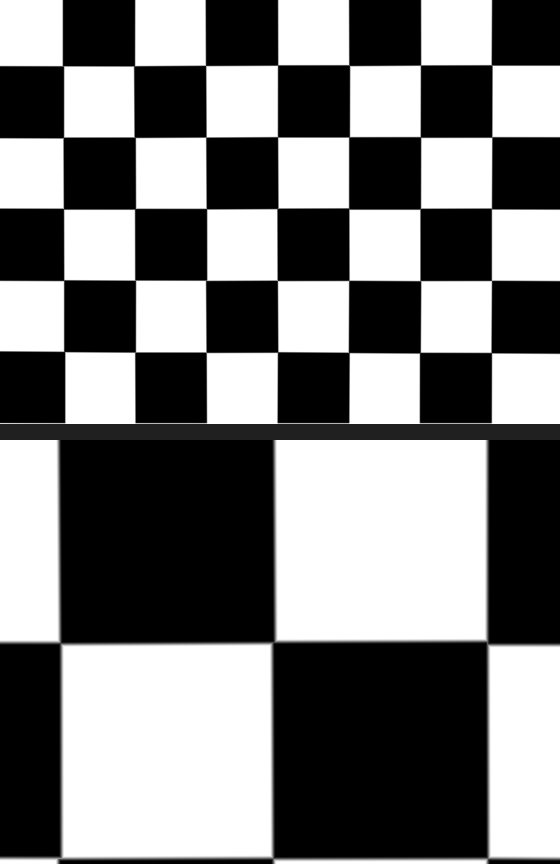
Top: the whole. Bottom: its middle third, enlarged.
Reproduce this pattern procedurally as a WebGL 2 fragment shader.

```glsl
#version 300 es
precision highp float;
// Black and white checkerboard with slightly uneven, soft-edged squares.

uniform vec2 u_resolution;
out vec4 fragColor;

const vec3 INK = vec3(0.0);
const vec3 PAPER = vec3(1.0);
const float PITCH = 0.1274;                 // square side, in canvas widths
const vec2 ORIGIN = vec2(-0.0132, 0.0014);  // lower left corner of square (0, 0)
const float SOFTNESS = 0.014;               // edge blur, in squares

float hash(vec2 p) {
    return fract(sin(dot(p, vec2(127.1, 311.7))) * 43758.5453);
}

// Signed random value in -1..1
float jitter(vec2 cell, float seed) {
    return hash(cell + seed) * 2.0 - 1.0;
}

float boxDistance(vec2 p, vec2 halfSize) {
    vec2 d = abs(p) - halfSize;
    return length(max(d, 0.0)) + min(max(d.x, d.y), 0.0);
}

// Slight drift of the grid lines across the sheet
vec2 warp(vec2 p) {
    return p - vec2(0.0012 * (p.x - 4.5), 0.0013 * p.x) * (p.y - 3.0);
}

// Distance to one hand-cut square: shifted, tilted and a little oversized
float squareDistance(vec2 p, vec2 cell) {
    vec2 shift = 0.005 * vec2(jitter(cell, 3.1), jitter(cell, 7.7));
    vec2 local = p - cell - 0.5 - shift;
    float tilt = 0.005 * jitter(cell, 13.3);
    local += tilt * vec2(-local.y, local.x);
    vec2 grow = 0.004 + 0.003 * vec2(jitter(cell, 19.9), jitter(cell, 29.3));
    return boxDistance(local, 0.5 + grow);
}

// Distance to the nearest black square among the neighbours
float checkerDistance(vec2 p) {
    vec2 base = floor(p);
    float nearest = 1.0;
    for (int j = -1; j <= 1; j++) {
        for (int i = -1; i <= 1; i++) {
            vec2 cell = base + vec2(i, j);
            bool isBlack = mod(cell.x + cell.y, 2.0) < 0.5;
            if (isBlack && cell.y >= 0.0) {
                nearest = min(nearest, squareDistance(p, cell));
            }
        }
    }
    return nearest;
}

void main() {
    vec2 uv = gl_FragCoord.xy / u_resolution.x;
    vec2 grid = (uv - ORIGIN) / PITCH;
    float pixel = 1.0 / (u_resolution.x * PITCH);
    float blur = max(SOFTNESS, 0.75 * pixel);

    float ink = 1.0 - smoothstep(-blur, blur, checkerDistance(warp(grid)));
    ink *= smoothstep(-blur, blur, grid.y);  // thin pale strip along the bottom
    fragColor = vec4(mix(PAPER, INK, ink), 1.0);
}
```
